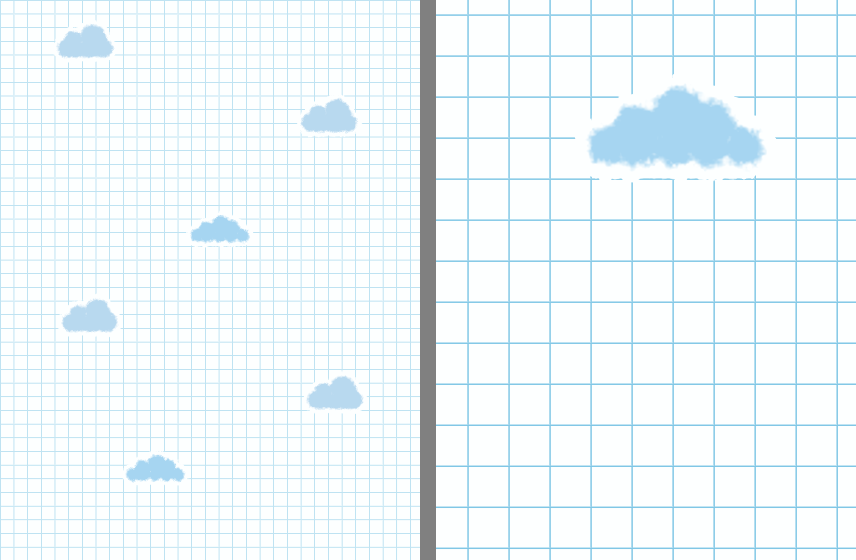
Left: the whole. Right: its middle third, enlarged.
Reproduce this pattern procedurally as a Shadertoy shader.

```glsl
// Pale blue clouds with ragged white rims on squared white paper.
// Lengths are in hundredths of the canvas width; y runs down from the top.

const vec3 PAPER = vec3(0.992, 1.0, 1.0);
const vec3 LINE = vec3(0.50, 0.78, 0.90);
const vec3 PALE_CLOUD = vec3(0.722, 0.850, 0.938);
const vec3 BLUE_CLOUD = vec3(0.650, 0.835, 0.945);

const float CELL = 3.2552;        // grid spacing
const float LINE_WIDTH = 0.117;
const float GRID_SHIFT = 0.07;
const float HALO = 0.85;          // white margin around each cloud
const float RIM = 0.65;           // depth of the faded edge
const float ROUGHNESS = 0.75;     // raggedness of the edge
const float BLEND = 0.4;          // smoothing between lobes

// Clouds: centre x, base y, kind (0 = tall and pale, 1 = low and blue)
const int CLOUD_COUNT = 6;
const vec3 CLOUDS[6] = vec3[6](
    vec3(20.3, 13.9, 0.0), vec3(78.4, 31.6, 0.0), vec3(52.3, 58.0, 1.0),
    vec3(21.4, 79.2, 0.0), vec3(79.8, 97.6, 0.0), vec3(37.0, 114.9, 1.0));

// Lobes above the base: centre and radius; the tall kind comes first
const int TALL_LOBES = 5;
const int ALL_LOBES = 13;
const vec3 LOBES[13] = vec3[13](
    vec3(-4.5, 2.4, 2.35), vec3(-2.7, 4.3, 2.4), vec3(1.75, 5.05, 3.2),
    vec3(3.0, 3.9, 2.6), vec3(4.45, 2.4, 2.35),
    vec3(-5.3, 1.95, 1.8), vec3(-3.0, 3.2, 2.3), vec3(0.35, 4.2, 2.6),
    vec3(2.7, 3.4, 2.4), vec3(5.4, 1.9, 1.8),
    vec3(-3.0, 1.8, 1.7), vec3(0.0, 1.95, 1.85), vec3(2.7, 1.8, 1.75));

float hash(vec2 p) {
    p = fract(p * vec2(0.1031, 0.1137));
    p += dot(p, p.yx + 33.33);
    return fract((p.x + p.y) * p.x * 7.31);
}

float noise(vec2 p) {
    vec2 i = floor(p), f = fract(p);
    f = f * f * (3.0 - 2.0 * f);
    return mix(mix(hash(i), hash(i + vec2(1, 0)), f.x),
               mix(hash(i + vec2(0, 1)), hash(i + vec2(1, 1)), f.x), f.y);
}

float smoothMin(float a, float b) {
    float h = max(BLEND - abs(a - b), 0.0) / BLEND;
    return min(a, b) - h * h * BLEND * 0.25;
}

float boxDistance(vec2 p, vec2 halfSize) {
    vec2 d = abs(p) - halfSize;
    return length(max(d, 0.0)) + min(max(d.x, d.y), 0.0);
}

// Signed distance to a cloud standing on the origin
float cloudDistance(vec2 p, bool low) {
    float d = low ? boxDistance(p - vec2(0.0, 1.9), vec2(4.8, 1.2))
                  : boxDistance(p - vec2(0.0, 2.2), vec2(4.4, 2.15));
    int first = low ? TALL_LOBES : 0;
    int last = low ? ALL_LOBES : TALL_LOBES;
    for (int i = first; i < last; i++)
        d = smoothMin(d, length(p - LOBES[i].xy) - LOBES[i].z);
    return d;
}

// Share of a pixel covered by the grid lines
float gridCoverage(vec2 p, float pixel) {
    vec2 d = abs(mod(p - GRID_SHIFT + 0.5 * CELL, CELL) - 0.5 * CELL);
    vec2 c = clamp(0.5 * (pixel + LINE_WIDTH) - d, 0.0, min(pixel, LINE_WIDTH)) / pixel;
    return max(c.x, c.y);
}

void mainImage(out vec4 fragColor, in vec2 fragCoord) {
    float pixel = 100.0 / iResolution.x;
    vec2 p = vec2(fragCoord.x, iResolution.y - fragCoord.y) * pixel;

    vec3 color = mix(PAPER, LINE, gridCoverage(p, pixel));

    // Coarse bristle marks plus fine speckle fray the cloud edges
    float fray = 0.6 * noise(p * 1.7) + 0.4 * noise(p * 4.5 + 17.0) - 0.5;

    for (int i = 0; i < CLOUD_COUNT; i++) {
        vec3 cloud = CLOUDS[i];
        bool low = cloud.z > 0.5;
        float d = cloudDistance(vec2(p.x - cloud.x, cloud.y - p.y), low);
        d += ROUGHNESS * fray;
        float halo = 1.0 - smoothstep(HALO - pixel, HALO + pixel, d);
        float body = 1.0 - smoothstep(-RIM, 0.5 * pixel, d);
        color = mix(color, PAPER, halo);
        color = mix(color, low ? BLUE_CLOUD : PALE_CLOUD, body);
    }

    fragColor = vec4(color, 1.0);
}
```
